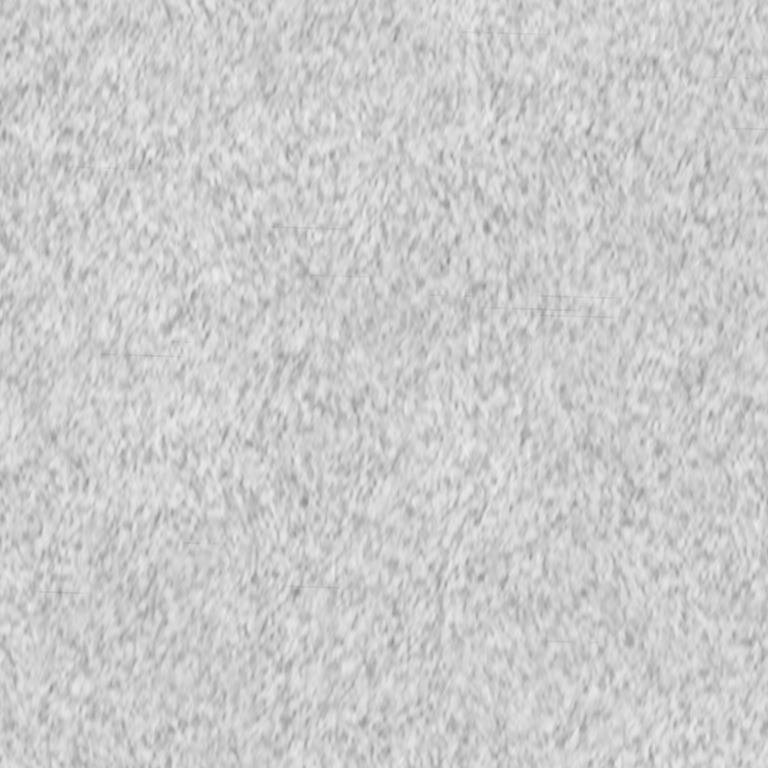
Reproduce this texture procedurally as a three.js fragment shader.

```glsl
// Pale grey felted paper: fine, mostly upright grain with a slight lean.
// Stretched value noise at several angles is blended in soft patches, then
// short fibres and a few faint, broken horizontal scratches are laid on top.

varying vec2 vUv;

float hash(vec2 p) {
  return fract(sin(dot(p, vec2(127.1, 311.7))) * 43758.5453);
}

float valueNoise(vec2 p) {
  vec2 cell = floor(p);
  vec2 f = fract(p);
  f = f * f * (3.0 - 2.0 * f);
  float low = mix(hash(cell), hash(cell + vec2(1.0, 0.0)), f.x);
  float high = mix(hash(cell + vec2(0.0, 1.0)), hash(cell + 1.0), f.x);
  return mix(low, high, f.y);
}

// Coordinates across and along a direction that leans right of upright.
vec2 leanFrame(vec2 p, float lean) {
  float s = sin(lean);
  float c = cos(lean);
  return vec2(c * p.x - s * p.y, s * p.x + c * p.y);
}

// Signed grain, stretched along its lean.
float grain(vec2 p, float lean, vec2 density, float seed) {
  return valueNoise(leanFrame(p, lean) * density + seed) - 0.5;
}

// One short random stroke per grid cell, light or dark.
float fibres(vec2 p, float count, float seed) {
  vec2 home = floor(p * count);
  float sum = 0.0;
  for (int y = -1; y <= 1; y++) {
    for (int x = -1; x <= 1; x++) {
      vec2 cell = home + vec2(float(x), float(y));
      vec2 key = cell + seed;
      vec2 center = (cell + vec2(hash(key), hash(key + 17.3))) / count;
      float lean = 0.15 + 1.3 * (hash(key + 31.9) - 0.5);
      vec2 q = leanFrame(p - center, lean);
      float reach = (0.25 + 0.5 * hash(key + 47.1)) / count;
      float body = 1.0 - smoothstep(0.0005, 0.0022, abs(q.x));
      float taper = 1.0 - smoothstep(0.3 * reach, reach, abs(q.y));
      float tone = hash(key + 59.7) < 0.62 ? 1.0 : -0.8;
      sum += tone * body * taper;
    }
  }
  return sum;
}

// Thin horizontal scratches, broken up by noise.
float scratches(vec2 p) {
  float sum = 0.0;
  for (int i = 0; i < 16; i++) {
    float id = float(i);
    vec2 center = vec2(hash(vec2(id, 3.1)), hash(vec2(id, 8.7)));
    vec2 q = p - center;
    q.y += 0.03 * q.x;
    float reach = 0.03 + 0.06 * hash(vec2(id, 5.3));
    float line = 1.0 - smoothstep(0.0004, 0.0020, abs(q.y));
    float ends = 1.0 - smoothstep(0.5 * reach, reach, abs(q.x));
    sum += line * ends;
  }
  return sum * smoothstep(0.25, 0.7, valueNoise(p * vec2(110.0, 30.0)));
}

void main() {
  vec2 p = vUv;

  // Patches decide which lean is strongest and how rough the grain is.
  float leanPatch = smoothstep(0.25, 0.75, valueNoise(p * 13.0 + 4.0));
  float roughness = 0.8 + 0.4 * valueNoise(p * 19.0 + 40.0);

  float g = 0.50 * grain(p, 0.06, vec2(230.0, 95.0), 11.0);
  g += mix(0.25, 0.60, leanPatch) * grain(p, 0.38, vec2(215.0, 82.0), 73.0);
  g += mix(0.50, 0.15, leanPatch) * grain(p, -0.32, vec2(205.0, 88.0), 137.0);
  g += 0.22 * grain(p, 0.1, vec2(105.0, 60.0), 211.0);
  g *= roughness;

  // Broad tone, grain with a longer dark tail, fibres and scratches.
  float grey = 0.804 + 0.030 * (valueNoise(p * 5.0 + 90.0) - 0.5);
  grey += 0.022 * (valueNoise(p * 28.0 + 60.0) - 0.5);
  grey += 0.255 * g - 0.16 * g * g;
  grey += 0.026 * fibres(p, 30.0, 7.0) + 0.020 * fibres(p, 47.0, 151.0);
  grey -= 0.050 * scratches(p);

  gl_FragColor = vec4(vec3(clamp(grey, 0.58, 0.93)), 1.0);
}
```
